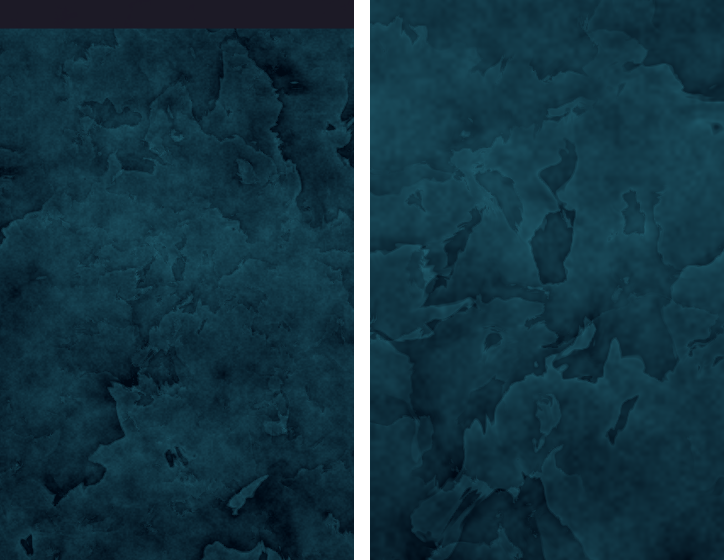
Left: the whole. Right: its middle third, enlarged.
Give the GLSL for this texture, as a Shadertoy shader.

```glsl
const vec3 DEEP_TEAL = vec3(0.030, 0.120, 0.170);
const vec3 PALE_TEAL = vec3(0.100, 0.290, 0.350);
const vec3 BAND_COLOR = vec3(0.108, 0.100, 0.150);
const float BAND_BOTTOM = 0.949;

float hash(vec2 cell) {
    return fract(sin(dot(cell, vec2(127.1, 311.7))) * 43758.545);
}

float valueNoise(vec2 p) {
    vec2 cell = floor(p);
    vec2 f = fract(p);
    f = f * f * (3.0 - 2.0 * f);
    float low = mix(hash(cell), hash(cell + vec2(1.0, 0.0)), f.x);
    float high = mix(hash(cell + vec2(0.0, 1.0)), hash(cell + 1.0), f.x);
    return mix(low, high, f.y);
}

float fbm(vec2 p, int octaves, float gain) {
    const mat2 turn = mat2(1.6, 1.2, -1.2, 1.6);
    float sum = 0.0;
    float total = 0.0;
    float amplitude = 1.0;
    for (int i = 0; i < octaves; i++) {
        sum += amplitude * valueNoise(p);
        total += amplitude;
        amplitude *= gain;
        p = turn * p + 17.3;
    }
    return sum / total;
}

// Stepped rock: a thin lit rim under each ledge, a soft shadow above it
float ledges(vec2 p, float scale, float levels, float slope, float rim, float shadow) {
    vec2 q = p * scale;
    vec2 warp = vec2(fbm(q + 3.1, 4, 0.5), fbm(q + 41.7, 4, 0.5)) - 0.5;
    float height = levels * fbm(q + 1.4 * warp, 6, 0.5) - slope * q.y;
    float f = fract(height);
    float blend = clamp(fwidth(height), 0.02, 0.2);
    float lit = rim * exp(-f * 13.0) * smoothstep(0.0, blend, f);
    float shade = shadow * exp(-(1.0 - f) * 5.0) * smoothstep(0.0, blend, 1.0 - f);
    float presence = smoothstep(0.38, 0.66, fbm(q * 0.9 + 71.0, 3, 0.5));
    return (lit - shade) * presence;
}

// Fine mineral speckle
float grain(vec2 p) {
    return valueNoise(p * 330.0) + 0.7 * valueNoise(p * 170.0 + 9.0) - 0.85;
}

float rockTone(vec2 p, float aspect) {
    float tone = 0.56;
    tone += 1.0 * (fbm(p * vec2(4.0, 5.5) + 12.0, 5, 0.5) - 0.5);
    tone += 0.7 * (fbm(p * 38.0 + 5.0, 4, 0.65) - 0.5);

    // Ledges from broad plates down to small flakes
    tone += ledges(p, 4.5, 4.0, 0.7, 0.55, 0.75);
    tone += ledges(p + 7.7, 10.0, 3.5, 0.6, 0.50, 0.50);
    tone += ledges(p + 19.2, 23.0, 3.0, 0.5, 0.40, 0.35);

    // Darkening toward the foot and the sides
    float side = abs(p.x / aspect - 0.5) * 2.0;
    tone -= 0.30 * smoothstep(0.25, 0.0, p.y);
    tone -= 0.12 * smoothstep(0.5, 1.0, side);
    return tone + 0.22 * grain(p);
}

void mainImage(out vec4 fragColor, in vec2 fragCoord) {
    vec2 p = fragCoord / iResolution.y;
    float aspect = iResolution.x / iResolution.y;
    float tone = clamp(rockTone(p, aspect), -0.5, 1.6);
    vec3 color = mix(DEEP_TEAL, PALE_TEAL, tone);

    // Plain band along the top
    float edge = 0.75 / iResolution.y;
    color = mix(color, BAND_COLOR, smoothstep(-edge, edge, p.y - BAND_BOTTOM));
    fragColor = vec4(max(color, 0.0), 1.0);
}
```
